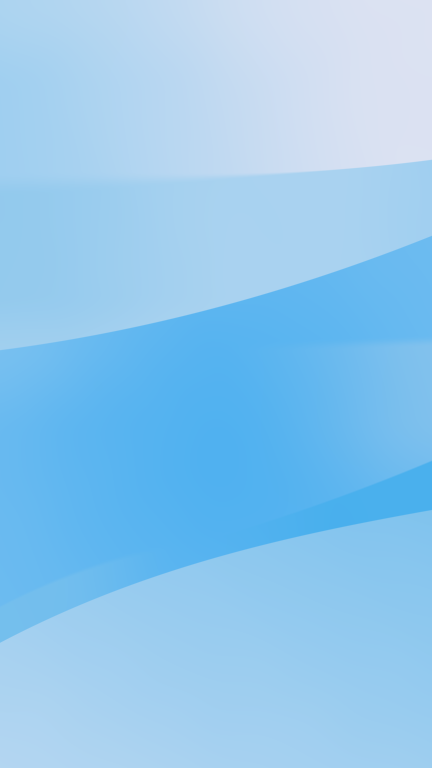
Give the GLSL for this background, as a WebGL 1 fragment shader.

```glsl
precision highp float;
uniform vec2 u_resolution;

// Coverage below a curve: 1 under it, 0 above it
float below(float y, float curve, float softness) {
  return 1.0 - smoothstep(-softness, softness, y - curve);
}

// Faint uneven tint from layered sines
float mottle(vec2 p) {
  float sum = 0.0;
  float weight = 0.5;
  for (int i = 0; i < 3; i++) {
    sum += weight * sin(p.x * 9.0 + 1.7 * sin(p.y * 7.0)) * sin(p.y * 8.0 + p.x * 3.0);
    p = p * 1.8 + 2.3;
    weight *= 0.5;
  }
  return sum;
}

void main() {
  vec2 uv = gl_FragCoord.xy / u_resolution;
  float x = uv.x;
  float y = uv.y;
  float edge = 0.8 / u_resolution.y;

  // Pale sky, warming toward the upper right
  float skyGlow = smoothstep(-0.1, 1.0, x + 0.25 * (y - 0.85));
  vec3 sky = mix(vec3(0.62, 0.81, 0.94), vec3(0.86, 0.885, 0.95), skyGlow);
  sky += vec3(0.04, 0.015, 0.0) * smoothstep(0.88, 1.0, y) * (1.0 - x);

  // Light veil, whose upper edge dissolves on the left
  float veilCurve = 0.760 + 0.018 * x + 0.014 * pow(x, 4.0);
  vec3 veil = mix(vec3(0.575, 0.79, 0.93), vec3(0.665, 0.825, 0.94), smoothstep(0.0, 0.6, x));
  veil -= vec3(0.04, 0.015, 0.0) * smoothstep(0.75, 1.05, x);
  veil += vec3(0.05, 0.02, 0.005) * (1.0 - smoothstep(0.54, 0.62, y)) * (1.0 - x);
  float veilSoftness = edge + 0.015 * (1.0 - smoothstep(0.0, 0.8, x));
  vec3 color = mix(sky, veil, below(y, veilCurve, veilSoftness));

  // Blue wave with a saturated core
  float waveCurve = 0.544 + 0.0726 * x + 0.0764 * x * x;
  vec2 fromCore = (uv - vec2(0.53, 0.41)) / vec2(0.62, 0.36);
  vec3 wave = mix(vec3(0.31, 0.693, 0.94), vec3(0.42, 0.732, 0.94),
                  smoothstep(0.0, 1.1, length(fromCore)));
  wave += vec3(0.05, 0.02, 0.0) * smoothstep(0.43, 0.55, y) * (1.0 - smoothstep(0.0, 0.5, x));

  // Translucent fold on the right of the wave
  float foldCurve = 0.538 + 0.018 * x;
  wave += vec3(0.10, 0.03, -0.01) * smoothstep(0.5, 1.0, x)
        * below(y, foldCurve, 0.008) * smoothstep(0.30, 0.46, y);

  // Deep crescent fading out toward the middle
  float crescentCurve = 0.400 - 0.235 * (1.0 - x) + 0.07 * (1.0 - x) * (1.0 - x);
  float crescent = below(y, crescentCurve, edge * 1.5) * smoothstep(0.48, 0.78, x);
  wave = mix(wave, vec3(0.29, 0.69, 0.93), crescent);

  // Pale rim at the lower left
  float rimCurve = 0.210 + 0.29 * x - 0.23 * x * x;
  float rim = below(y, rimCurve, edge * 2.0 + 0.008 * x) * (1.0 - smoothstep(0.08, 0.42, x));
  wave = mix(wave, vec3(0.45, 0.745, 0.93), rim);
  color = mix(color, wave, below(y, waveCurve, edge));

  // Foreground hill, brightening toward the lower left
  float hillCurve = 0.163 + 0.296 * x - 0.173 * x * x + 0.05 * x * x * x;
  float hillLight = clamp(0.72 - 0.40 * x + 1.6 * (0.16 - y), 0.0, 1.0);
  vec3 hill = mix(vec3(0.49, 0.76, 0.93), vec3(0.71, 0.84, 0.945), hillLight);
  color = mix(color, hill, below(y, hillCurve, edge));

  color += vec3(0.008, 0.004, 0.001) * mottle(uv);
  gl_FragColor = vec4(color, 1.0);
}
```
